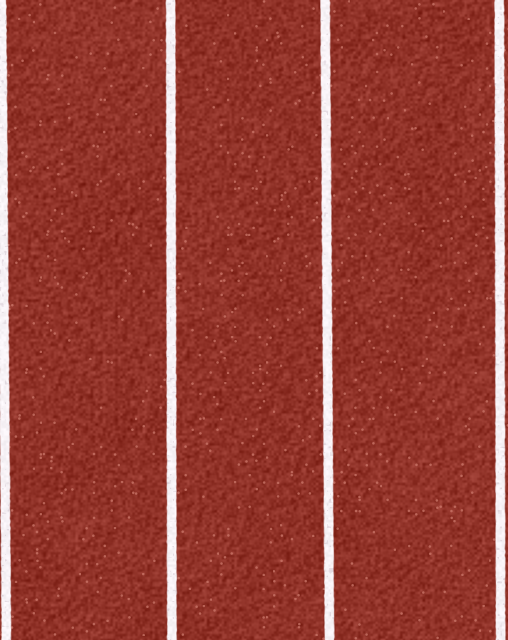
Give the GLSL for this pattern, as a WebGL 1 fragment shader.

```glsl
precision highp float;

uniform vec2 u_resolution;

#define LINE_COUNT 4
#define LINE_HALF_WIDTH 0.0094
#define LINES_BOTTOM vec4(0.0125, 0.3385, 0.6485, 0.9855)
#define LINES_TOP vec4(0.0030, 0.3360, 0.6400, 0.9830)
#define GRAIN_CELLS 205.0
#define GRAIN_CONTRAST 0.95
#define DARK_RUBBER vec3(0.49, 0.125, 0.085)
#define LIGHT_RUBBER vec3(0.645, 0.27, 0.23)
#define FLECK_COLOR vec3(0.80, 0.47, 0.42)
#define PAINT_COLOR vec3(0.965, 0.945, 0.96)
#define PAINT_WEAR 0.30

float hash(vec2 p) {
    return fract(sin(dot(p, vec2(12.9898, 78.233))) * 43758.5453);
}

float valueNoise(vec2 p) {
    vec2 cell = floor(p);
    vec2 f = fract(p);
    f = f * f * (3.0 - 2.0 * f);
    float low = mix(hash(cell), hash(cell + vec2(1.0, 0.0)), f.x);
    float high = mix(hash(cell + vec2(0.0, 1.0)), hash(cell + vec2(1.0)), f.x);
    return mix(low, high, f.y);
}

// Broad blotches, from hand-sized patches up to whole stretches of lane
float blotches(vec2 p) {
    float sum = 0.0;
    float weight = 0.5;
    float scale = 5.0;
    for (int i = 0; i < 4; i++) {
        sum += weight * (valueNoise(p * scale + float(i) * 17.3) - 0.5);
        scale *= 2.3;
        weight *= 0.75;
    }
    return sum;
}

// Granule relief: height difference along the light plus fine speckle
float granules(vec2 p) {
    vec2 q = p * GRAIN_CELLS;
    float relief = valueNoise(q * 0.62) - valueNoise(q * 0.62 + vec2(0.7, -0.7));
    float speckle = valueNoise(q + 41.0) - 0.5;
    return 0.45 * relief + 0.75 * speckle;
}

vec3 rubber(vec2 p) {
    float tone = 0.48 + GRAIN_CONTRAST * granules(p) + 0.26 * blotches(p);
    vec3 color = mix(DARK_RUBBER, LIGHT_RUBBER, clamp(tone, -0.6, 1.5));

    // Sparse pale flecks, one candidate per cell
    vec2 q = p * GRAIN_CELLS * 0.7;
    vec2 cell = floor(q);
    vec2 center = 0.35 + 0.3 * vec2(hash(cell + 3.1), hash(cell + 8.7));
    float fleck = 1.0 - smoothstep(0.15, 0.55, length(fract(q) - center));
    fleck *= step(0.965, hash(cell + 19.0));
    return mix(color, FLECK_COLOR, 0.75 * fleck);
}

// Coverage of the slightly leaning lane lines
float laneLines(vec2 p, float height, float pixel) {
    vec4 centers = mix(LINES_BOTTOM, LINES_TOP, height);
    float nearest = 1.0;
    for (int i = 0; i < LINE_COUNT; i++) {
        nearest = min(nearest, abs(p.x - centers[i]));
    }
    float ragged = (valueNoise(p * 150.0 + 7.0) - 0.5) * 0.0014;
    float edge = nearest - LINE_HALF_WIDTH + ragged;
    return 1.0 - smoothstep(-pixel, pixel, edge);
}

vec3 paint(vec2 p) {
    float grain = valueNoise(p * GRAIN_CELLS + 90.0);
    float pits = smoothstep(0.76, 0.98, valueNoise(p * GRAIN_CELLS * 0.9 + 63.0));
    vec3 color = PAINT_COLOR + 0.06 * (grain - 0.4);
    return mix(color, vec3(0.70, 0.62, 0.68), PAINT_WEAR * pits);
}

void main() {
    vec2 p = gl_FragCoord.xy / u_resolution.x;
    float height = gl_FragCoord.y / u_resolution.y;
    float pixel = 1.0 / u_resolution.x;

    float line = laneLines(p, height, pixel);
    vec3 color = mix(rubber(p), paint(p), line);
    gl_FragColor = vec4(clamp(color, 0.0, 1.0), 1.0);
}
```
